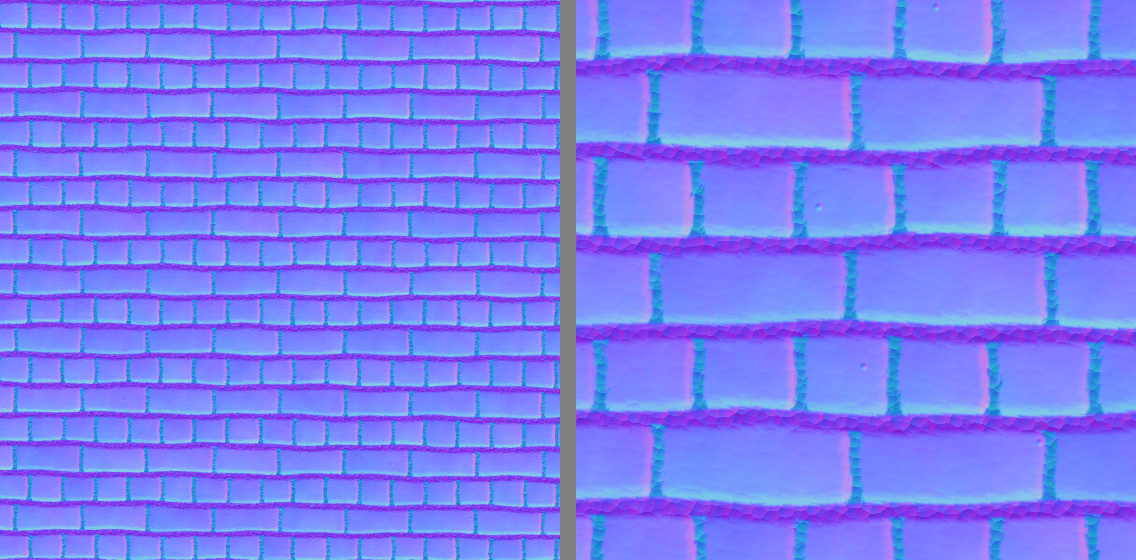
Left: the whole. Right: its middle third, enlarged.
A Shadertoy shader for this texture map:

```glsl
// Tangent-space normal map of a brick wall: courses of headers and stretchers in turn.

float hash(vec2 p) {
    vec3 q = fract(vec3(p.xyx) * 0.1031);
    q += dot(q, q.yzx + 33.33);
    return fract((q.x + q.y) * q.z);
}

// Cellular noise: xy = offset from the nearest feature point, z = its random value
vec3 cellular(vec2 p) {
    vec2 cell = floor(p);
    vec3 nearest = vec3(2.0);
    for (int j = -1; j <= 1; j++)
    for (int i = -1; i <= 1; i++) {
        vec2 id = cell + vec2(i, j);
        vec2 point = id + 0.15 + 0.7 * vec2(hash(id), hash(id + 71.3));
        vec2 offset = p - point;
        if (dot(offset, offset) < dot(nearest.xy, nearest.xy))
            nearest = vec3(offset, hash(id + 19.7));
    }
    return nearest;
}

// Gentle slopes of the hand-made surface
vec2 undulation(vec2 p) {
    vec2 slope = vec2(0.0);
    float frequency = 19.0;
    for (int i = 0; i < 4; i++) {
        slope += vec2(sin(p.y * frequency + 2.0 * sin(p.x * frequency * 0.7)),
                      cos(p.x * frequency + 2.0 * sin(p.y * frequency * 0.8))) * 0.02;
        p = mat2(0.8, 0.6, -0.6, 0.8) * p + 1.7;
        frequency *= 1.9;
    }
    return slope;
}

// Soft band around zero
float band(float d, float halfWidth, float soft) {
    return 1.0 - smoothstep(halfWidth - soft, halfWidth + soft, abs(d));
}

void mainImage(out vec4 fragColor, in vec2 fragCoord) {
    vec2 p = fragCoord / iResolution.xy;
    p.y = 1.0 - p.y;
    float soft = max(0.035, 19.0 / iResolution.y);

    // Grain, also used to roughen the joint edges
    vec3 grain = cellular(vec2(p.x * 130.0 + p.y * 75.0, p.y * 170.0 - p.x * 50.0));
    vec3 lumps = cellular(p * vec2(75.0, 85.0));
    vec2 rough = 0.025 * grain.xy + 0.02 * lumps.xy;

    // Nearest bed joint, with sagging courses
    float sag = 0.1 + 0.14 * smoothstep(0.55, 0.8, p.y) * (1.0 - smoothstep(0.92, 1.0, p.y));
    float y = p.y * 19.0 - 0.03 - sag * p.x
            + 0.03 * sin(p.x * 21.0 + p.y * 31.0) + 0.018 * sin(p.x * 53.0 - p.y * 70.0);
    float bed = floor(y + 0.5);
    float dy = y - bed + rough.y;
    float course = dy > 0.0 ? bed : bed - 1.0;

    // Nearest upright joint; odd courses hold bricks of double length
    bool stretcher = mod(course, 2.0) > 0.5;
    float x = stretcher ? p.x * 8.5 - 0.235 : p.x * 17.0 - 0.91;
    float rowsPerBrick = stretcher ? 38.0 / 17.0 : 19.0 / 17.0;
    float joint = floor(x + 0.5);
    float jointRandom = hash(vec2(joint, course) + 5.0);
    float dx = (x - joint) * rowsPerBrick + (jointRandom - 0.5) * 0.08
             + 0.012 * sin(p.y * 150.0 + joint * 3.0) + rough.x;
    vec2 brick = vec2(dx > 0.0 ? joint : joint - 1.0, course);
    float brickRandom = hash(brick + 31.0);

    // Place inside the brick, from its upper left corner
    vec2 local = vec2(dx / rowsPerBrick, dy);
    local += 1.0 - step(0.0, local);

    // Joint masks, flared at the brick corners
    float corner = 1.0 - smoothstep(0.07, 0.2, abs(dy));
    float bedMask = band(dy, 0.085, soft);
    float jointMask = band(dx, 0.058 + 0.04 * corner, soft);

    // Pillowed face with a random tilt and a fine grain
    vec2 slope = mix(vec2(-0.1, -0.13), vec2(0.09, 0.25), local);
    slope += 0.1 * (vec2(brickRandom, hash(brick + 57.0)) - 0.5);
    slope += undulation(p) + 0.035 * grain.xy + 0.03 * lumps.xy;

    // Rare small chips
    vec3 chip = cellular(p * 34.0 + 9.0);
    slope += chip.xy * 9.0 * step(0.94, chip.z) * (1.0 - smoothstep(0.03, 0.1, length(chip.xy)));

    // Rounded lower, right and upper rims
    float lowerRim = smoothstep(-0.25, -0.09, dy) * step(dy, 0.0);
    float rightRim = smoothstep(-0.2, -0.06, dx) * step(dx, 0.0);
    float upperRim = (1.0 - smoothstep(0.08, 0.18, dy)) * step(0.0, dy);
    slope.y += (0.35 + 0.3 * brickRandom) * lowerRim - 0.35 * upperRim;
    slope.x += (0.2 + 0.5 * hash(brick + 83.0)) * rightRim;

    // Mortar: upright joints first, bed joints over them
    vec2 mortarGrain = 0.45 * grain.xy + 0.25 * lumps.xy;
    vec2 jointSlope = vec2(-0.75 - 0.3 * jointRandom, 0.16) + mortarGrain;
    vec2 bedSlope = vec2(0.0, -0.62 - 2.0 * dy) + mortarGrain;
    slope = mix(slope, jointSlope, jointMask);
    slope = mix(slope, bedSlope, bedMask);

    vec3 normal = normalize(vec3(slope, 1.0));
    fragColor = vec4(normal * 0.5 + 0.5, 1.0);
}
```
